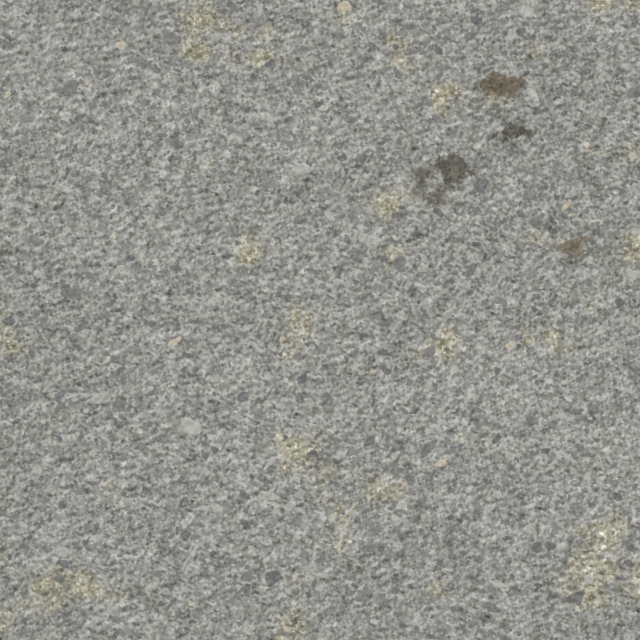
This texture is drawn by a three.js fragment shader. Its source:

```glsl
// Weathered grey concrete with exposed pebbles, fine grit and a few dark stains.
varying vec2 vUv;

const vec3 CEMENT = vec3(0.592, 0.593, 0.571);
const vec3 SLATE = vec3(0.425, 0.428, 0.432);
const vec3 PALE_STONE = vec3(0.69, 0.69, 0.665);
const vec3 CREAM_STONE = vec3(0.77, 0.73, 0.65);
const vec3 SAND_TINT = vec3(0.06, 0.035, -0.035);
const vec3 STAIN_GREY = vec3(0.33, 0.325, 0.305);
const vec3 STAIN_BROWN = vec3(0.43, 0.38, 0.31);

float hash(vec2 p) {
  return fract(sin(dot(p, vec2(127.1, 311.7))) * 43758.5453);
}

vec2 hash2(vec2 p) {
  return vec2(hash(p), hash(p + 37.3));
}

mat2 rotation(float angle) {
  float c = cos(angle), s = sin(angle);
  return mat2(c, -s, s, c);
}

float noise(vec2 p) {
  vec2 i = floor(p), f = fract(p);
  f = f * f * (3.0 - 2.0 * f);
  float low = mix(hash(i), hash(i + vec2(1.0, 0.0)), f.x);
  float high = mix(hash(i + vec2(0.0, 1.0)), hash(i + vec2(1.0, 1.0)), f.x);
  return mix(low, high, f.y);
}

float fbm(vec2 p) {
  float sum = 0.0, weight = 0.5;
  for (int i = 0; i < 4; i++) {
    sum += weight * noise(p);
    p = rotation(0.7) * p * 2.1 + 11.3;
    weight *= 0.5;
  }
  return sum / 0.9375;
}

// Bumps a little wider than high
float bumps(vec2 uv) {
  vec2 p = rotation(0.25) * uv;
  return 0.6 * noise(p * vec2(95.0, 145.0)) + 0.4 * noise(rotation(0.9) * uv * 190.0);
}

// Brightness offset of the rough surface
float grit(vec2 uv) {
  float relief = bumps(uv) - bumps(uv + vec2(0.0015, -0.0035));
  float blotches = noise(rotation(0.5) * uv * 75.0) - 0.5;
  float specks = noise(rotation(1.1) * uv * 270.0) - 0.5;
  float pits = 1.0 - smoothstep(0.1, 0.32, noise(rotation(-0.3) * uv * vec2(130.0, 175.0)));
  return 0.21 * relief + 0.12 * blotches + 0.23 * specks - 0.08 * pits;
}

vec3 stoneColor(float kind, float tone) {
  vec3 color = mix(SLATE, CEMENT, 0.75 * tone);
  color = mix(color, PALE_STONE, step(0.78, kind));
  return mix(color, CREAM_STONE, step(0.975, kind));
}

// Scattered stones on a jittered grid: colour in rgb, coverage in a
vec4 pebbles(vec2 uv, float cells, float share, float seed) {
  vec2 p = uv * cells;
  vec2 warp = vec2(noise(p * 2.3 + seed), noise(p * 2.3 + seed + 51.0)) - 0.5;
  float soft = 0.0015 * cells;
  vec4 result = vec4(0.0);
  for (int y = -1; y <= 1; y++) {
    for (int x = -1; x <= 1; x++) {
      vec2 cell = floor(p) + vec2(float(x), float(y));
      vec2 id = cell + seed;
      vec2 shape = hash2(id + 5.1);
      vec2 look = hash2(id + 9.7);
      vec2 d = p - cell - mix(vec2(0.2), vec2(0.8), hash2(id));
      d = rotation((hash(id + 2.9) - 0.5) * 2.0) * (d + 0.3 * warp);
      d.y *= mix(1.1, 2.3, shape.y);
      float edge = length(d) - mix(0.18, 0.45, shape.x * shape.x);
      float cover = (1.0 - smoothstep(-soft, soft, edge)) * step(hash(id + 14.3), share);
      float rim = smoothstep(-0.15, 0.0, edge) * sign(d.y);
      vec3 color = stoneColor(look.x, look.y) + 0.025 * rim;
      result = mix(result, vec4(color, 1.0), cover);
    }
  }
  return result;
}

vec3 layStones(vec3 ground, vec4 stones, float grain) {
  vec3 color = stones.rgb / max(stones.a, 0.001) + 0.4 * grain;
  return mix(ground, color, 0.88 * stones.a);
}

// Ragged dark spots gathered in one region
vec3 addStains(vec3 ground, vec2 uv, vec2 low, vec2 high, float seed) {
  float ragged = fbm(uv * 70.0) - 0.5;
  for (int i = 0; i < 6; i++) {
    vec2 id = vec2(float(i) * 3.7, seed);
    vec2 d = uv - mix(low, high, hash2(id));
    float radius = mix(0.012, 0.025, hash(id + 4.2));
    float edge = length(d * vec2(0.85, 1.25)) - radius + 0.045 * ragged;
    float cover = 1.0 - smoothstep(-0.006, 0.005, edge);
    vec3 tint = mix(STAIN_GREY, STAIN_BROWN, hash(id + 8.6));
    ground = mix(ground, tint + 0.35 * (ground - CEMENT), cover * mix(0.45, 0.9, hash(id + 6.4)));
  }
  return ground;
}

void main() {
  float grain = grit(vUv);
  float broad = fbm(vUv * 5.0) - 0.5;
  vec3 color = CEMENT + grain + 0.06 * broad;

  // Sandy patches with bright grains
  float sandy = smoothstep(0.6, 0.78, fbm(vUv * 13.0 + 20.0));
  float glint = smoothstep(0.6, 0.9, noise(vUv * 240.0 + 7.0));
  color += sandy * (SAND_TINT * 0.7 + 0.14 * glint);

  // Stones from fine to coarse
  color = layStones(color, pebbles(vUv, 88.0, 0.45, 3.0), grain);
  color = layStones(color, pebbles(vUv, 46.0, 0.36, 71.0), grain);
  color = layStones(color, pebbles(vUv, 25.0, 0.14, 139.0), grain);

  color = addStains(color, vUv, vec2(0.6, 0.58), vec2(0.98, 0.97), 2.0);
  gl_FragColor = vec4(clamp(color, 0.0, 1.0), 1.0);
}
```
